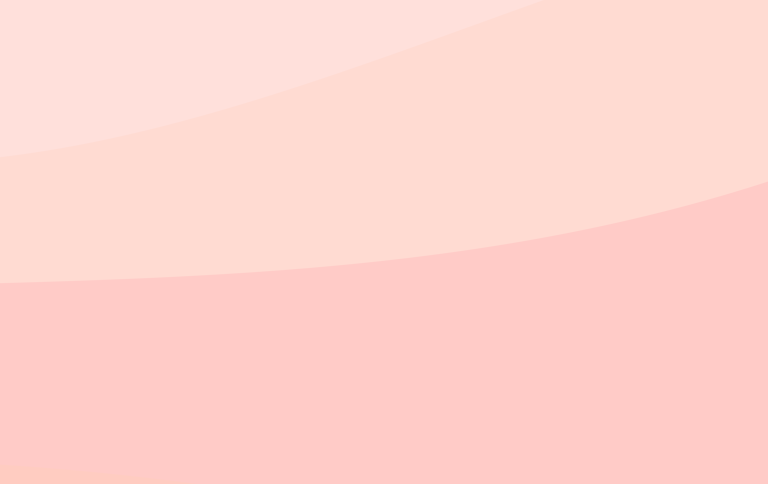
Give the GLSL for this background, as a Shadertoy shader.

```glsl
// Flat layered waves in pale blush, peach and pink, rising to the right.

// Height of a cubic wave edge at x, starting from a base height
float waveEdge(float x, float base, vec3 slope) {
    return base + x * (slope.x + x * (slope.y + x * slope.z));
}

// Smooth coverage of the area below an edge
float below(float y, float edge) {
    float soft = 0.75 / iResolution.y;
    return 1.0 - smoothstep(-soft, soft, y - edge);
}

void mainImage(out vec4 fragColor, in vec2 fragCoord) {
    vec2 uv = fragCoord / iResolution.xy;

    // Pale blush corner
    vec3 color = vec3(1.0, 0.878, 0.859);

    // Peach band
    float peachEdge = waveEdge(uv.x, 0.6753, vec3(0.185, 0.62, -0.33));
    color = mix(color, vec3(1.0, 0.859, 0.824), below(uv.y, peachEdge));

    // Pink foreground
    float pinkEdge = waveEdge(uv.x, 0.4149, vec3(0.045, 0.026, 0.139));
    color = mix(color, vec3(1.0, 0.796, 0.78), below(uv.y, pinkEdge));

    // Faint warm sliver at the lower left
    float warmEdge = waveEdge(uv.x, 0.04, vec3(-0.10, -0.22, 0.0));
    color = mix(color, vec3(1.0, 0.8, 0.757), below(uv.y, warmEdge));

    fragColor = vec4(color, 1.0);
}
```
